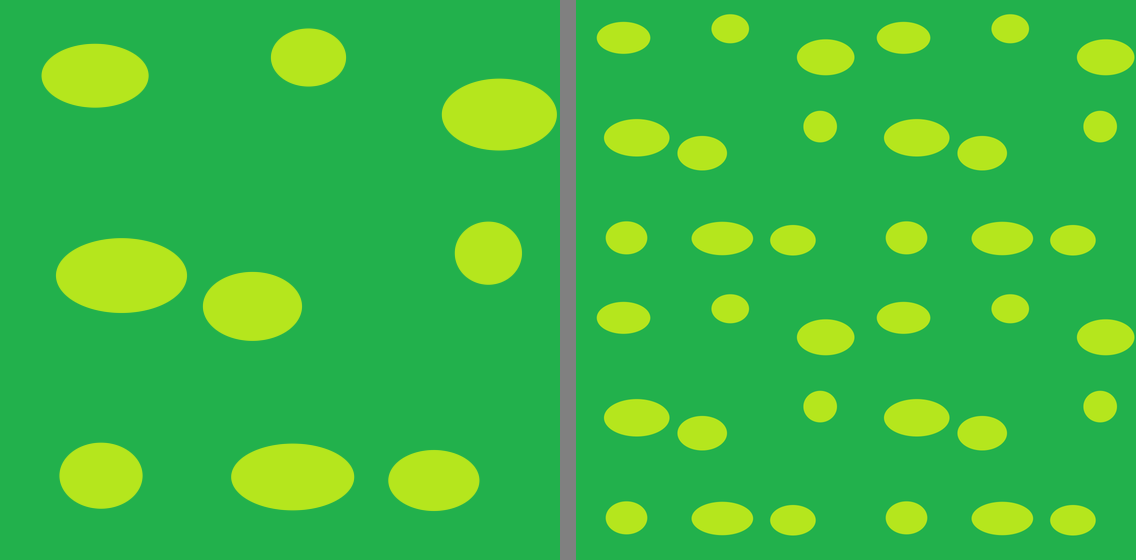
Left, the tile; right, the same tile 2 across and 2 down.
Give the GLSL for this pattern, as a Shadertoy shader.

```glsl
// Flat lime ellipses scattered over a green ground, tiling seamlessly.

#define CELLS 3.0                          // ellipses per side of the tile
#define JITTER vec2(0.065, 0.065)          // largest shift from the cell centre
#define HALF_WIDTH vec2(0.060, 0.117)      // smallest and largest half width
#define HALF_HEIGHT vec2(0.046, 0.072)     // smallest and largest half height
#define ROUNDNESS 0.4                      // how far height departs from width
#define GROUND vec3(0.133, 0.694, 0.298)
#define LIME vec3(0.710, 0.902, 0.114)

vec2 hash2(float n) {
    return fract(sin(vec2(n + 1.3, n + 7.9) * vec2(12.99, 78.23)) * 437.58);
}

// Approximate signed distance to an axis-aligned ellipse.
float ellipseDistance(vec2 p, vec2 radii) {
    float k0 = length(p / radii);
    float k1 = length(p / (radii * radii));
    return k0 * (k0 - 1.0) / max(k1, 1e-4);
}

// Every cell gets its own rank in size, so the covered share stays fixed.
vec2 ellipseRadii(float index) {
    float count = CELLS * CELLS;
    float widthRank = mod(5.0 * index + 2.0, count) / (count - 1.0);
    float otherRank = mod(2.0 * index + 7.0, count) / (count - 1.0);
    float heightRank = mix(widthRank, otherRank, ROUNDNESS);
    return vec2(mix(HALF_WIDTH.x, HALF_WIDTH.y, widthRank),
                mix(HALF_HEIGHT.x, HALF_HEIGHT.y, heightRank));
}

// Distance to the nearest ellipse, with cells that wrap at the borders.
float spotDistance(vec2 uv) {
    vec2 home = floor(uv * CELLS);
    float nearest = 1.0;
    for (int y = -1; y <= 1; y++) {
        for (int x = -1; x <= 1; x++) {
            vec2 cell = home + vec2(x, y);
            vec2 wrapped = mod(cell, CELLS);
            float index = wrapped.x + CELLS * wrapped.y;
            vec2 shift = (2.0 * hash2(index) - 1.0) * JITTER;
            vec2 centre = (cell + 0.5) / CELLS + shift;
            nearest = min(nearest, ellipseDistance(uv - centre, ellipseRadii(index)));
        }
    }
    return nearest;
}

void mainImage(out vec4 fragColor, in vec2 fragCoord) {
    vec2 uv = fragCoord / iResolution.xy;
    float edge = 0.7 / min(iResolution.x, iResolution.y);
    float spot = 1.0 - smoothstep(-edge, edge, spotDistance(uv));
    fragColor = vec4(mix(GROUND, LIME, spot), 1.0);
}
```
